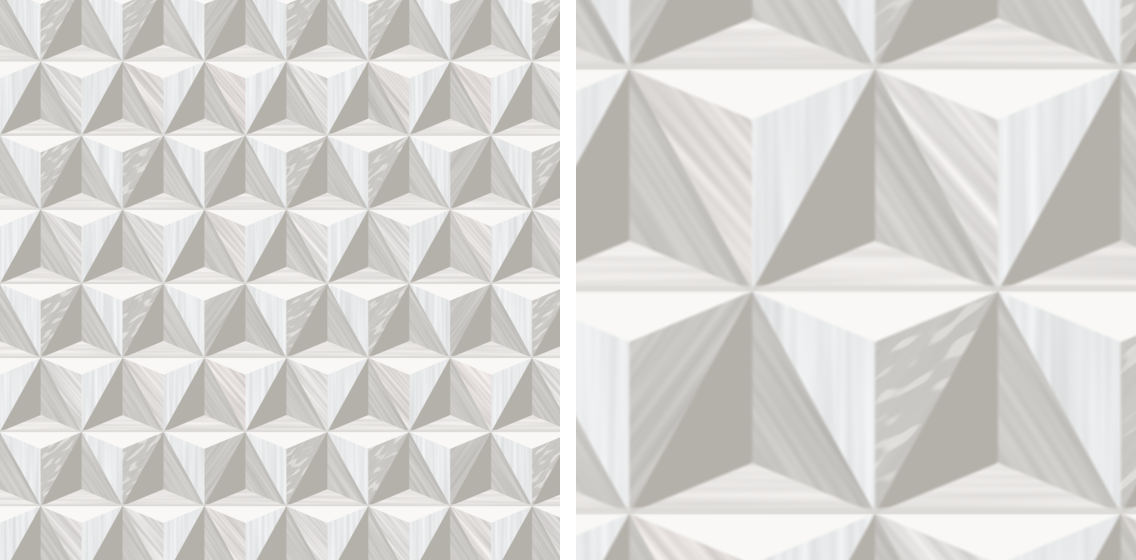
Left, the full canvas; right, a detail of the centre.
This pattern is drawn by a three.js fragment shader. Its source:

```glsl
// Rows of pyramid-like triangles, alternately shifted by half a column.
// Each triangle splits into three facets at an inner point; facets are
// filled with flat tones or stretched gradient noise resembling wood grain.

#define COLUMNS 6.837
#define ROWS 7.557
#define PHASE vec2(0.004, -0.728)
#define PEAK 0.228
#define SOFT 0.012
#define WHITE vec3(0.975, 0.973, 0.967)
#define LIGHT vec3(0.912, 0.917, 0.920)
#define CREAM vec3(0.912, 0.903, 0.895)
#define ROSE vec3(0.880, 0.865, 0.858)
#define GREY vec3(0.800, 0.793, 0.780)
#define DARK vec3(0.706, 0.690, 0.665)

varying vec2 vUv;

float hash(vec2 p) {
  vec3 q = fract(vec3(p.xyx) * 0.1031);
  q += dot(q, q.yzx + 33.33);
  return fract((q.x + q.y) * q.z);
}

float cornerSlope(vec2 cell, vec2 offset) {
  float angle = 6.2832 * hash(cell);
  return dot(vec2(cos(angle), sin(angle)), offset);
}

float gradientNoise(vec2 p) {
  vec2 i = floor(p), f = fract(p);
  vec2 w = f * f * f * (f * (f * 6.0 - 15.0) + 10.0);
  vec2 e = vec2(1.0, 0.0);
  float low = mix(cornerSlope(i, f), cornerSlope(i + e, f - e), w.x);
  float high = mix(cornerSlope(i + e.yx, f - e.yx), cornerSlope(i + 1.0, f - 1.0), w.x);
  return mix(low, high, w.y);
}

// Streaks running along the given angle.
float grain(vec2 p, float angle, float frequency, float stretch) {
  vec2 along = vec2(cos(angle), sin(angle));
  vec2 q = vec2(dot(p, vec2(-along.y, along.x)), dot(p, along) / stretch);
  return gradientNoise(q * frequency + 71.3);
}

float wood(vec2 p, float angle) {
  return grain(p, angle, 27.0, 30.0) + 0.6 * grain(p, angle, 10.0, 24.0);
}

float cover(float d) {
  return smoothstep(-SOFT, SOFT, d);
}

void main() {
  vec2 p = vUv * vec2(COLUMNS, ROWS) + PHASE;
  float row = floor(p.y);
  float y = p.y - row;
  float odd = mod(row, 2.0);
  float u = p.x + 0.5 * odd;
  float column = floor(u);

  // Distances to the axes of the upward and downward triangles.
  float upAxis = abs(fract(u + 0.5) - 0.5);
  float downAxis = abs(fract(u) - 0.5);
  float upward = 0.5 * (1.0 - y) - upAxis;
  float rightOfPeak = cover(0.25 - abs(fract(u + 0.25) - 0.5));

  // Grained tones.
  vec3 light = LIGHT + 0.060 * wood(p, 1.5708);
  vec3 cream = CREAM + 0.065 * wood(p, 0.0);
  vec3 grey = GREY + 0.065 * wood(p, 2.10);
  grey -= 0.035 * (1.0 - smoothstep(0.025, 0.06, upward));

  // Rose veneer varies in warmth from one repeat to the next.
  float warmth = hash(vec2(mod(column, 3.0), mod(row, 4.0)) + 5.0) - 0.5;
  vec3 rose = ROSE + 0.110 * wood(p, 2.22);
  rose += warmth * vec3(0.012, -0.008, -0.008);

  // Two of every three woven facets have short pale dashes.
  float dashes = smoothstep(0.05, 0.35, grain(p, 0.75, 21.0, 3.5));
  float fine = wood(p, 1.0);
  float plain = step(1.5, mod(column, 3.0));
  vec3 woven = GREY - 0.012 + mix(0.085 * dashes + 0.025 * fine, 0.065 * fine, plain);

  // Downward triangle: two sides under a white cap.
  vec3 downLeft = mix(light, rose, odd);
  vec3 downRight = mix(woven, light, odd);
  vec3 down = mix(downRight, downLeft, rightOfPeak);
  down = mix(down, WHITE, cover(y - 1.0 + PEAK * (1.0 - 2.0 * downAxis)));

  // Upward triangle: dark and grey sides over a cream base.
  vec3 up = mix(DARK, grey, rightOfPeak);
  up = mix(up, cream, cover(PEAK * (1.0 - 2.0 * upAxis) - y));

  vec3 color = mix(down, up, cover(upward));

  // Soft seam between the rows.
  float seam = abs(fract(p.y + 0.488) - 0.5);
  color = mix(color, GREY + 0.06, 0.8 * (1.0 - smoothstep(0.004, 0.026, seam)));

  gl_FragColor = vec4(color, 1.0);
}
```
